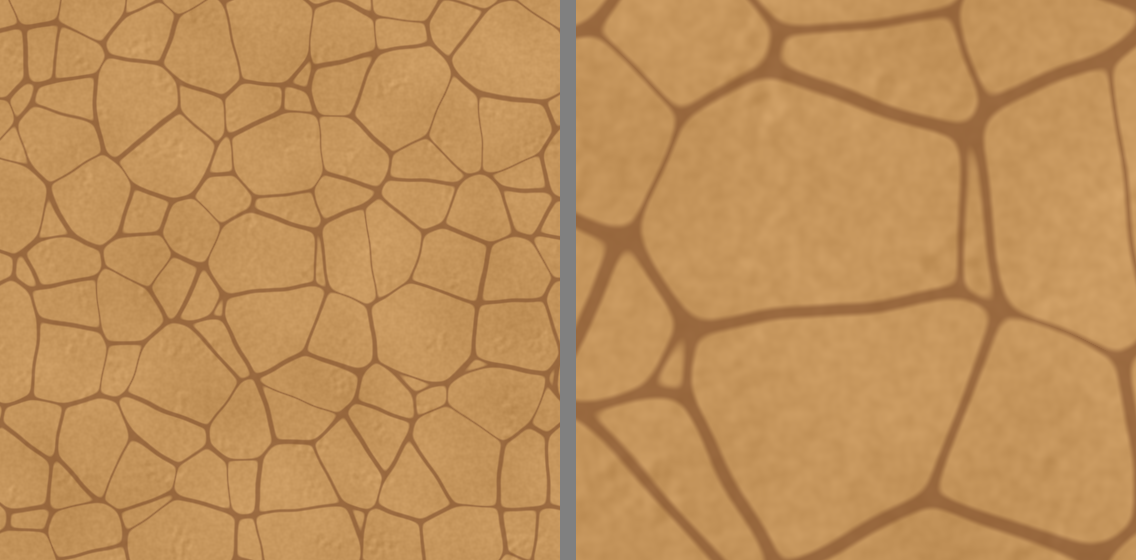
Left, the full canvas; right, a detail of the centre.
A three.js fragment shader for this texture:

```glsl
// Sandstone crazy paving: irregular polygonal slabs with narrow brown joints.

varying vec2 vUv;

const vec3 STONE_COLOR = vec3(0.772, 0.584, 0.359);
const vec3 JOINT_COLOR = vec3(0.600, 0.410, 0.243);

const float GRID = 10.4;            // slab sites across the canvas
const float JITTER = 0.96;          // scatter of the sites inside their grid cells
const float SIZE_SPREAD = 0.95;     // how far large slabs push small ones aside
const float WARP = 0.05;            // bend of the slab edges, in grid cells
const float JOINT_MIN = 0.0010;     // half widths of the joints
const float JOINT_MAX = 0.0044;
const float CORNER_FILL = 0.0034;   // rounding of the slabs where joints meet
const float EDGE_SOFTNESS = 0.0021;
const float CLOUD_AMOUNT = 0.040;   // broad light and dark areas
const float GRAIN_AMOUNT = 0.030;   // fine surface grain
const float PIT_AMOUNT = 0.100;     // embossed pits and flecks

vec2 hash2(vec2 p) {
  vec3 q = fract(p.xyx * vec3(0.1031, 0.1030, 0.0973));
  q += dot(q, q.yzx + 33.33);
  return fract((q.xx + q.yz) * q.zy);
}

float gradientDot(vec2 cell, vec2 offset) {
  float angle = 6.2832 * hash2(cell + 71.0).x;
  return dot(vec2(cos(angle), sin(angle)), offset);
}

float gradientNoise(vec2 p) {
  vec2 i = floor(p);
  vec2 f = p - i;
  vec2 u = f * f * f * (f * (f * 6.0 - 15.0) + 10.0);
  vec2 e = vec2(1.0, 0.0);
  float low = mix(gradientDot(i, f), gradientDot(i + e, f - e), u.x);
  float high = mix(gradientDot(i + e.yx, f - e.yx), gradientDot(i + 1.0, f - 1.0), u.x);
  return mix(low, high, u.y);
}

// Site of a grid cell: position in xy, size weight in z.
vec3 slabSite(vec2 cell) {
  float size = hash2(cell + 137.0).x;
  return vec3(cell + 0.5 + JITTER * (hash2(cell + 19.0) - 0.5), SIZE_SPREAD * size * size);
}

float powerDistance(vec2 p, vec3 site) {
  vec2 d = p - site.xy;
  return dot(d, d) - site.z;
}

// Signed distance to the joints in canvas units, positive on the slabs.
float jointDistance(vec2 uv) {
  vec2 p = uv * GRID;
  p += WARP * vec2(gradientNoise(p * 1.6), gradientNoise(p * 1.6 + 40.0));
  vec2 base = floor(p);

  // Find the slab that owns this point.
  float nearest = 1e5;
  vec2 ownCell = base;
  vec3 ownSite = vec3(0.0);
  for (int y = -2; y <= 2; y++) {
    for (int x = -2; x <= 2; x++) {
      vec2 cell = base + vec2(float(x), float(y));
      vec3 site = slabSite(cell);
      float d = powerDistance(p, site);
      if (d < nearest) {
        nearest = d;
        ownCell = cell;
        ownSite = site;
      }
    }
  }

  // Blend the distances to all its sides, each with its own joint width.
  float closeness = 1e-30;
  for (int y = -2; y <= 2; y++) {
    for (int x = -2; x <= 2; x++) {
      vec2 cell = base + vec2(float(x), float(y));
      if (cell == ownCell) continue;
      vec3 site = slabSite(cell);
      float gap = max(distance(site.xy, ownSite.xy), 0.001);
      float side = (powerDistance(p, site) - nearest) / (2.0 * gap * GRID);
      float width = mix(JOINT_MIN, JOINT_MAX, hash2(cell + ownCell + 53.0).x);
      closeness += exp(-(side - width) / CORNER_FILL);
    }
  }
  return -CORNER_FILL * log(closeness);
}

// Brightness change of the stone from clouds, grain and embossed pits.
float stoneTexture(vec2 uv) {
  float clouds = gradientNoise(uv * 5.0) + 0.6 * gradientNoise(uv * 13.0 + 9.0);
  float grain = gradientNoise(uv * 85.0) + 0.7 * gradientNoise(uv * 170.0 + 5.0);
  float patches = smoothstep(0.12, 0.45, gradientNoise(uv * 17.0 + 23.0));
  vec2 lightStep = vec2(0.0028, -0.0022);
  float relief = gradientNoise(uv * 75.0 + 3.0) - gradientNoise((uv + lightStep) * 75.0 + 3.0);
  return CLOUD_AMOUNT * clouds + GRAIN_AMOUNT * grain + PIT_AMOUNT * patches * relief;
}

void main() {
  float slab = smoothstep(-EDGE_SOFTNESS, EDGE_SOFTNESS, jointDistance(vUv));
  float shade = stoneTexture(vUv);
  vec3 stone = STONE_COLOR + shade * vec3(1.0, 1.0, 0.95);
  vec3 joint = JOINT_COLOR + 0.4 * shade;
  gl_FragColor = vec4(mix(joint, stone, slab), 1.0);
}
```
